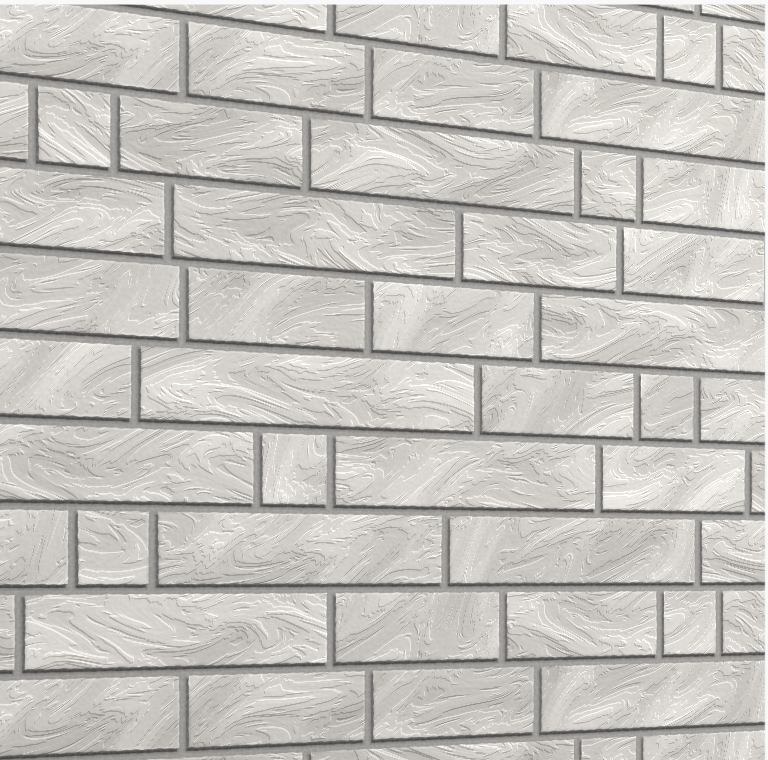
This texture is drawn by a Shadertoy shader. Its source:

```glsl
// A receding wall of pale split-stone bricks with recessed grey mortar.
// Canvas points are unprojected to wall space (one unit = one course), bricks are
// laid from lengths per course, and cleft faces are lit from terraced layered sines.

#define COURSE_HEIGHT vec2(0.1127, 0.0920) // at left and right side, in canvas heights
#define FIRST_COURSE vec2(-0.0106, 0.1293) // top of course 0 at left and right side
#define WALL_SPAN 9.0                      // courses per canvas width at the left side
#define JOINT_INSET 0.062
#define SIDE_DEPTH vec2(-0.030, 0.042)     // visible dark flank, left and below
#define LEDGES 3.2
#define LEDGE_CONTRAST 0.13
#define GRAIN_SCALE 15.0
#define STONE vec3(0.815, 0.800, 0.780)
#define MORTAR vec3(0.645, 0.638, 0.625)
#define FLANK vec3(0.310, 0.308, 0.305)
#define MARGIN_COLOR vec3(0.975)

// Bond pattern, repeating every eight courses: first joint, then brick lengths
const float firstJoint[8] = float[8](2.25, 0.38, 2.06, 2.25, 1.64, 3.22, 0.86, 0.22);
const vec4 brickLengths[8] = vec4[8](
    vec4(2.5, 2.5, 4.0, 4.0), vec4(1.0, 2.5, 4.0, 1.0),
    vec4(4.0, 2.5, 2.5, 4.0), vec4(2.5, 2.5, 4.0, 4.0),
    vec4(4.7, 2.5, 1.0, 4.0), vec4(1.0, 4.0, 2.5, 4.0),
    vec4(1.0, 4.0, 4.0, 4.0), vec4(4.0, 2.5, 2.5, 1.0));

vec2 hash2(vec2 p) {
    return fract(sin(vec2(dot(p, vec2(127.1, 311.7)), dot(p, vec2(269.5, 183.3)))) * 4375.85);
}

// Distance to the nearest scattered point
float cellular(vec2 p) {
    vec2 cell = floor(p), f = fract(p);
    float nearest = 4.0;
    for (int j = -1; j <= 1; j++)
        for (int i = -1; i <= 1; i++) {
            vec2 o = vec2(i, j);
            vec2 d = o + hash2(cell + o) - f;
            nearest = min(nearest, dot(d, d));
        }
    return sqrt(nearest);
}

// Warped, rotated layers of sines
float layeredSines(vec2 p) {
    const mat2 turn = mat2(0.80, 0.60, -0.60, 0.80);
    float sum = 0.0, amplitude = 0.55;
    for (int i = 0; i < 6; i++) {
        p += 0.65 * sin(1.3 * p.yx + float(i) * 1.7);
        sum += amplitude * sin(p.x) * sin(p.y);
        p = turn * p * 1.85;
        amplitude *= 0.57;
    }
    return sum;
}

// Stone height: x = relief with ledges and grain, y = smooth height
vec2 stoneRelief(vec2 p, vec2 seed) {
    float angle = mix(-0.95, 0.30, seed.x);
    vec2 along = vec2(cos(angle), sin(angle));
    vec2 grainAxis = vec2(dot(p, along), dot(p, vec2(-along.y, along.x)));
    float h = layeredSines(grainAxis * vec2(1.7, 4.0) + 40.0 * seed);
    float terrace = h * LEDGES + seed.y;
    float ledge = floor(terrace) + smoothstep(0.0, 0.15, fract(terrace));
    return vec2(ledge + 0.9 * h + 0.28 * cellular(p * GRAIN_SCALE), h);
}

float boxDistance(vec2 p, vec2 halfSize) {
    vec2 d = abs(p) - halfSize;
    return length(max(d, 0.0)) + min(max(d.x, d.y), 0.0);
}

void mainImage(out vec4 fragColor, in vec2 fragCoord) {
    vec2 canvas = fragCoord / iResolution.xy;
    float t = canvas.x * 1.004, down = 1.0 - canvas.y;

    // Unproject to wall space
    float courseHeight = mix(COURSE_HEIGHT.x, COURSE_HEIGHT.y, t);
    vec2 wall = vec2(WALL_SPAN * t / (1.0 - 0.184 * t),
                     (down - mix(FIRST_COURSE.x, FIRST_COURSE.y, t)) / courseHeight);
    float blur = 0.8 / (iResolution.y * courseHeight);

    // Find the brick
    float course = floor(wall.y);
    int row = int(mod(course, 8.0));
    float right = firstJoint[row], left = right - 5.0;
    for (int i = 0; i < 5; i++)
        if (wall.x > right) {
            left = right;
            right += i < 4 ? brickLengths[row][i] : 4.0;
        }
    vec2 local = wall - vec2(left, course);
    vec2 size = vec2(right - left, 1.0);
    vec2 seed = hash2(vec2(floor(left * 10.0 + 0.5), float(row)));

    // Face and flank outlines, slightly chipped
    float chip = 0.006 * sin(wall.x * 13.0 + 2.0 * sin(wall.y * 17.0)) * sin(wall.x * 31.0 + wall.y * 23.0);
    vec2 fromCenter = local - 0.5 * size - vec2(0.015, -0.020);
    vec2 halfSize = 0.5 * size - JOINT_INSET;
    float face = boxDistance(fromCenter, halfSize) + chip;
    float flank = boxDistance(fromCenter - SIDE_DEPTH, halfSize) + 0.5 * chip;

    // Cleft stone lit from the upper right
    vec2 relief = stoneRelief(local, seed);
    float slope = relief.x - stoneRelief(local + vec2(0.010, -0.017), seed).x;
    float tone = 0.085 * relief.y + 0.05 * (seed.y - 0.5);
    tone += LEDGE_CONTRAST * clamp(slope, -1.6, 0.9);
    tone += 0.06 * smoothstep(-0.04, 0.0, face) * sign(fromCenter.x - fromCenter.y * 4.0);
    vec3 stone = STONE + tone;

    // Mortar, then flank, then face
    float grit = cellular(wall * 22.0) - 0.45;
    vec3 color = MORTAR + 0.06 * grit - 0.16 * exp(-max(flank, 0.0) * 45.0);
    float below = smoothstep(0.0, 0.03, fromCenter.y - halfSize.y);
    vec3 flankColor = FLANK + mix(0.12, 0.0, below) + 0.08 * grit;
    color = mix(color, flankColor, 1.0 - smoothstep(-blur, blur, flank));
    color = mix(color, stone, 1.0 - smoothstep(-blur, blur, face));
    color *= 0.95 + 0.07 * canvas.x + 0.07 * canvas.y;

    // Pale margin along the top and right
    float edge = 1.0 / iResolution.y;
    float margin = max(smoothstep(-edge, edge, 0.006 - down), smoothstep(-edge, edge, canvas.x - 0.996));
    fragColor = vec4(mix(clamp(color, 0.0, 1.0), MARGIN_COLOR, margin), 1.0);
}
```
